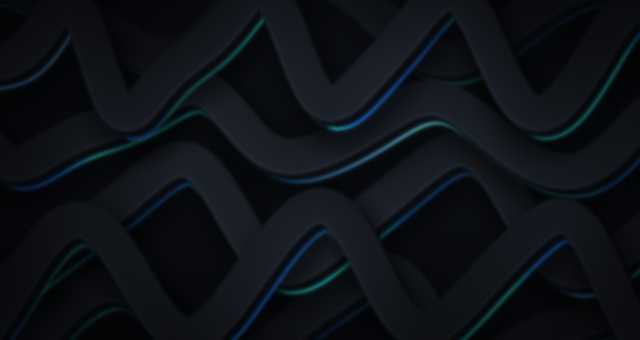
This background is drawn by a WebGL 2 fragment shader. Its source:

```glsl
#version 300 es
precision highp float;

uniform vec2 u_resolution;
out vec4 fragColor;

const int RIBBONS = 6;
const int STEPS = 20;
const float REACH = 0.15;
const float HALF_WIDTH = 0.054;
const float SOFTNESS = 0.009;

const vec3 POCKET = vec3(0.042, 0.052, 0.073);
const vec3 WALL = vec3(0.032, 0.038, 0.054);
const vec3 FACE = vec3(0.108, 0.124, 0.155);
const vec3 RIM = vec3(0.17, 0.19, 0.25);
const vec3 TEAL = vec3(0.07, 0.42, 0.42);
const vec3 BLUE = vec3(0.04, 0.24, 0.48);
const vec3 PALE = vec3(0.24, 0.38, 0.38);

// Back to front: base height, amplitude, frequency, phase
const vec4 WAVES[RIBBONS] = vec4[](
    vec4(0.95, 0.13, 7.4, 1.30),
    vec4(0.04, 0.14, 8.2, -0.93),
    vec4(0.37, 0.17, 7.5, -2.00),
    vec4(0.62, 0.10, 8.3, 3.63),
    vec4(0.19, 0.18, 9.0, -0.42),
    vec4(0.84, 0.17, 10.8, 0.08)
);

// Lean of each wave at the left and right: positive gives long rises, steep falls
const vec2 LEANS[RIBBONS] = vec2[](
    vec2(-0.5, 0.3), vec2(0.0, 0.8), vec2(0.5, 0.3),
    vec2(0.85, -0.3), vec2(0.0, 0.4), vec2(0.9, 0.0)
);

float waveHeight(float x, vec4 wave, vec2 lean) {
    float angle = wave.z * x + wave.w;
    float skew = mix(lean.x, lean.y, x / 1.88);
    float drift = 0.025 * sin(2.9 * x - 1.3 + 0.3 * wave.w);
    return wave.x + wave.y * sin(angle - skew * sin(angle)) + drift;
}

float segmentDistance(vec2 p, vec2 a, vec2 b) {
    vec2 along = b - a;
    float t = clamp(dot(p - a, along) / dot(along, along), 0.0, 1.0);
    return length(p - a - along * t);
}

// Signed distance to the centre line, negative below it
float waveDistance(vec2 p, vec4 wave, vec2 lean) {
    float nearest = 1.0;
    float x = p.x - REACH;
    vec2 start = vec2(x, waveHeight(x, wave, lean));
    for (int i = 1; i <= STEPS; i++) {
        x = p.x + REACH * (2.0 * float(i) / float(STEPS) - 1.0);
        vec2 next = vec2(x, waveHeight(x, wave, lean));
        nearest = min(nearest, segmentDistance(p, start, next));
        start = next;
    }
    return p.y < waveHeight(p.x, wave, lean) ? -nearest : nearest;
}

float insideMask(float edgeDistance, float softness) {
    return 1.0 - smoothstep(-softness, softness, edgeDistance);
}

float softLine(float offset, float width) {
    return exp(-offset * offset / (width * width));
}

vec3 glowColor(vec2 p, float seed) {
    float hue = 0.5 + 0.5 * sin(6.5 * p.x + 3.0 * p.y + 2.1 * seed);
    vec3 color = mix(TEAL, BLUE, smoothstep(0.3, 0.8, hue));
    float pale = smoothstep(0.55, 1.0, sin(3.4 * p.x - 2.0 * p.y + 1.7 * seed));
    float strength = 0.72 + 0.28 * sin(7.0 * p.x + 4.0 * seed);
    return mix(color, PALE, 0.6 * pale) * strength;
}

vec3 paintRibbon(vec3 color, vec2 p, vec4 wave, vec2 lean, float seed) {
    float faceDist = waveDistance(p, wave, lean);
    float wallDist = waveDistance(p - vec2(0.019, -0.020), wave, lean);
    float shadowDist = waveDistance(p - vec2(0.025, -0.045), wave, lean);

    // Drop shadow
    color *= mix(0.45, 1.0, smoothstep(-0.03, 0.085, abs(shadowDist) - HALF_WIDTH));

    // Side wall, its lower edge lit where the ribbon rises
    color = mix(color, WALL, insideMask(abs(wallDist) - HALF_WIDTH, SOFTNESS));
    float rise = waveHeight(p.x + 0.01, wave, lean) - waveHeight(p.x - 0.03, wave, lean);
    float lit = mix(0.12, 1.0, smoothstep(-0.9, 0.2, rise / 0.04));
    float lowerEdge = wallDist + HALF_WIDTH;
    float glow = softLine(lowerEdge, 0.0075) + 0.08 * softLine(lowerEdge, 0.022);
    color += glowColor(p, seed) * glow * lit;

    // Upper face with a pale rim
    float across = faceDist / HALF_WIDTH;
    float sheen = 0.95 - 0.08 * across + 0.08 * sin(5.0 * p.x + 4.0 * p.y + seed);
    float rim = softLine(faceDist + HALF_WIDTH - 0.006, 0.007);
    vec3 face = mix(FACE * sheen, RIM, 0.3 * rim);
    return mix(color, face, insideMask(abs(faceDist) - HALF_WIDTH, SOFTNESS));
}

float vignette(vec2 uv) {
    float radius = length((uv - vec2(0.52, 0.54)) * vec2(1.8, 1.5));
    return mix(1.0, 0.38, smoothstep(0.25, 1.15, radius));
}

void main() {
    vec2 uv = gl_FragCoord.xy / u_resolution;
    vec2 p = gl_FragCoord.xy / u_resolution.y;

    // Pockets behind the ribbons, then each ribbon over the last
    vec3 color = POCKET * (0.95 + 0.12 * sin(4.0 * p.x + 1.0) * sin(5.0 * p.y));
    for (int i = 0; i < RIBBONS; i++) {
        float depth = mix(0.5, 1.0, smoothstep(0.0, 2.0, float(i)));
        vec3 painted = paintRibbon(color, p, WAVES[i], LEANS[i], float(i));
        color = mix(color, painted, depth);
    }
    fragColor = vec4(color * vignette(uv), 1.0);
}
```
